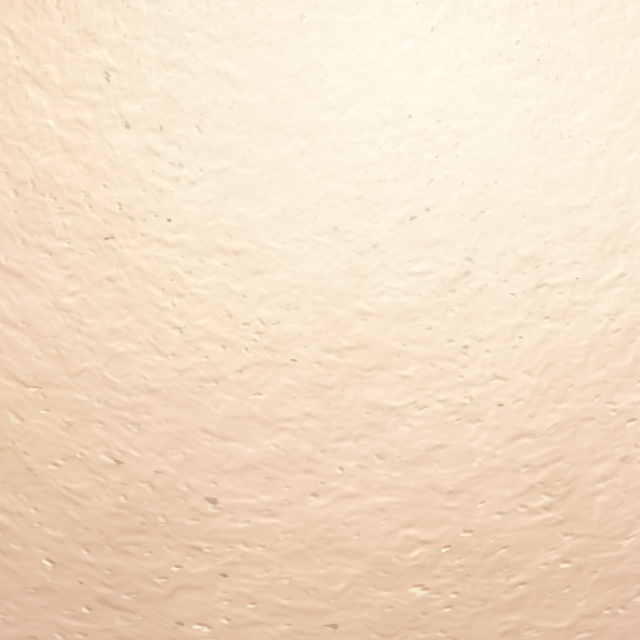
Reproduce this texture procedurally as a WebGL 2 fragment shader.

```glsl
#version 300 es
precision highp float;
// Softly lit, finely pitted peach surface: a warm glow fades to tan below,
// embossed noise makes shallow ridges that curve around the light, and
// jittered grid cells scatter cream glints and small brown specks.
uniform vec2 u_resolution;
out vec4 outColor;

float hash(vec2 p) {
  return fract(sin(dot(p, vec2(127.1, 311.7))) * 43758.5453);
}

float noise(vec2 p) {
  vec2 i = floor(p), f = fract(p);
  f = f * f * (3.0 - 2.0 * f);
  return mix(mix(hash(i), hash(i + vec2(1, 0)), f.x),
             mix(hash(i + vec2(0, 1)), hash(i + vec2(1, 1)), f.x), f.y);
}

float fbm(vec2 p) {
  float sum = 0.0, gain = 0.5;
  for (int i = 0; i < 4; i++) {
    sum += gain * noise(p);
    p = mat2(0.8, 0.6, -0.6, 0.8) * p * 2.03 + 17.3;
    gain *= 0.5;
  }
  return sum;
}

// Arc coordinates: x runs along the ridges, y across them.
vec2 arcCoords(vec2 p, vec2 center) {
  vec2 v = p - center;
  return vec2(atan(v.x, -v.y) * 0.95, length(v));
}

// Ridge height, with wobble so the lattice does not show.
float height(vec2 q) {
  vec2 wobble = vec2(noise(q * 38.0), noise(q * 38.0 + 51.0)) - 0.5;
  q += wobble * 0.018;
  return 0.5 * noise(q * vec2(28.0, 62.0))
       + 0.36 * noise(q * vec2(62.0, 120.0) + 9.0)
       + 0.2 * noise(q * vec2(120.0, 200.0) + 23.0);
}

// Ragged elongated spots, one per grid cell at the given density.
float spots(vec2 q, float cells, float density, float radius, float seed) {
  vec2 home = floor(q * cells);
  float rough = 1.3 * (noise(q * vec2(180.0, 260.0) + seed) - 0.5);
  float mask = 0.0;
  for (int j = -1; j <= 1; j++) {
    for (int i = -1; i <= 1; i++) {
      vec2 cell = home + vec2(i, j);
      vec2 key = cell + seed;
      vec2 jitter = vec2(hash(key + 3.1), hash(key + 7.7));
      vec2 d = q - (cell + jitter) / cells;
      d.y += d.x * (hash(key + 5.9) - 0.5);
      float size = radius * mix(0.5, 1.2, pow(hash(key + 11.3), 2.0));
      float dist = length(d * vec2(0.65, 1.15)) / size + rough;
      float present = step(hash(key), density);
      float strength = mix(0.25, 1.0, pow(hash(key + 13.7), 1.5));
      mask = max(mask, present * strength * (1.0 - smoothstep(0.3, 1.3, dist)));
    }
  }
  return mask;
}

float ramp(float a, float b, float x) {
  return clamp((x - a) / (b - a), 0.0, 1.0);
}

// Five warm tones from the glow to the far shade.
vec3 skinTone(float d) {
  vec3 c = mix(vec3(0.998, 0.966, 0.905), vec3(0.982, 0.93, 0.85), ramp(0.04, 0.33, d));
  c = mix(c, vec3(0.968, 0.888, 0.79), ramp(0.33, 0.48, d));
  c = mix(c, vec3(0.948, 0.84, 0.738), ramp(0.48, 0.64, d));
  c = mix(c, vec3(0.918, 0.796, 0.682), ramp(0.64, 0.78, d));
  return mix(c, vec3(0.87, 0.735, 0.632), ramp(0.78, 0.97, d));
}

void main() {
  vec2 p = gl_FragCoord.xy / u_resolution;
  vec2 q = arcCoords(p, vec2(0.6, 1.45));

  // Broad light, falling off faster to the left, with cloudy edges
  float cloud = fbm(p * 5.0 + 4.0) - 0.47;
  float mottle = fbm(q * vec2(24.0, 46.0)) - 0.47;
  vec2 fromGlow = p - vec2(0.64, 0.9);
  float d = length(fromGlow * vec2(fromGlow.x < 0.0 ? 0.88 : 0.72, 1.0));
  vec3 color = skinTone(d + 0.1 * cloud + 0.16 * mottle);

  // Slow drift between pink and yellow
  float drift = noise(p * 3.5 + 31.0) - 0.5 + 0.3 * (0.45 - p.x);
  color += drift * smoothstep(0.1, 0.7, d) * vec3(-0.003, 0.009, -0.018);

  // Embossed ridges, faint inside the glow
  float depth = mix(0.35, 1.0, smoothstep(0.15, 0.6, d));
  vec2 slope = vec2(0.0015, 0.0035);
  float relief = height(q + slope) - height(q - slope);
  relief *= 0.75 + 1.3 * abs(relief);
  color += relief * depth * vec3(0.095, 0.12, 0.135);

  // Cream glints, each with a soft shadow on its far side
  float patchy = smoothstep(0.3, 0.65, noise(p * 9.0 + 70.0));
  float glint = spots(q, 42.0, 0.5, 0.005, 40.0);
  float shadow = spots(q + vec2(-0.003, 0.005), 42.0, 0.5, 0.005, 40.0);
  float fleck = depth * mix(0.45, 1.0, patchy);
  color = mix(color, color * vec3(0.87, 0.82, 0.77), shadow * fleck * 0.85);
  color = mix(color, vec3(1.0, 0.96, 0.86), glint * fleck * 0.85);

  // Sparse brown specks, gathered in patches
  float small = spots(q, 24.0, 0.2, 0.0045, 90.0) * patchy;
  float large = spots(q, 8.0, 0.12, 0.0075, 140.0);
  float speck = max(small * 0.65, large * 0.7) * mix(0.3, 1.0, depth);
  color = mix(color, vec3(0.6, 0.48, 0.36), speck);

  outColor = vec4(clamp(color, 0.0, 1.0), 1.0);
}
```
